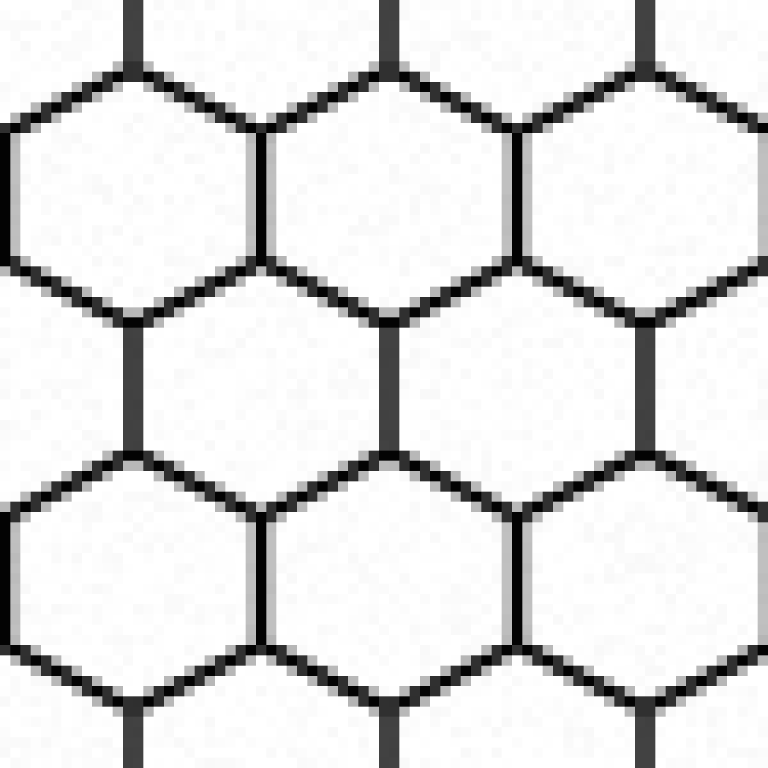
Give the GLSL for this pattern, as a Shadertoy shader.

```glsl
// Black honeycomb wire on white, three cells by two row pairs, drawn in coarse square blocks.

// Repeatable value from 0 to 1 for each block
float hash(vec2 p) {
    vec3 q = fract(p.xyx * 0.1031);
    q += dot(q, q.yzx + 33.33);
    return fract((q.x + q.y) * q.z);
}

// Ink coverage of the wire at a block centre, in block units
float wireCoverage(vec2 p) {
    vec2 period = vec2(25.0, 37.5);
    // Fold around the middle of an upright wire
    vec2 a = abs(mod(p - vec2(13.0, 37.0) + 0.5 * period, period) - 0.5 * period);
    float slant = a.y - 6.25 - 0.5 * a.x;
    float upright = slant < 0.0 ? a.x : 12.5 - a.x;
    return clamp(max(1.36 - 1.08 * abs(slant), 1.25 - upright), 0.0, 1.0);
}

// Grey level of one block, with faint specks on the white
float blockShade(vec2 block) {
    float paper = 1.0 - 0.025 * pow(hash(block), 3.0);
    return mix(paper, 0.01, wireCoverage(block + 0.5));
}

void mainImage(out vec4 fragColor, in vec2 fragCoord) {
    const float blocks = 75.0;
    const int samples = 3;
    float shade = 0.0;

    // Average a small sample grid to smooth the block edges
    for (int j = 0; j < samples; j++) {
        for (int i = 0; i < samples; i++) {
            vec2 offset = (vec2(i, j) + 0.5) / float(samples) - 0.5;
            vec2 uv = (fragCoord + offset) / iResolution.xy;
            shade += blockShade(mod(floor(uv * blocks), blocks));
        }
    }
    fragColor = vec4(vec3(shade / float(samples * samples)), 1.0);
}
```
